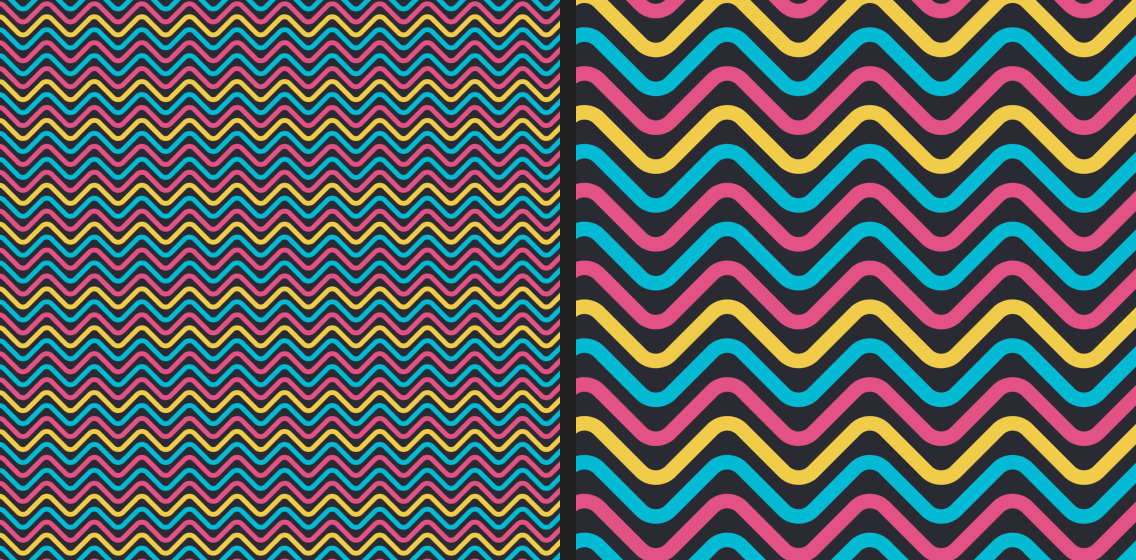
Left, the full canvas; right, a detail of the centre.
Reproduce this pattern procedurally as a WebGL 2 fragment shader.

```glsl
#version 300 es
precision highp float;

uniform vec2 u_resolution;
out vec4 fragColor;

// Layout, in canvas heights
const float WAVE_LENGTH = 0.08496;
const float CREST_X = -0.0015;       // position of one crest
const float AMPLITUDE = 0.01615;     // mid line to crest, along the stroke centre
const float LINE_SPACING = 0.02314;
const float FIRST_LINE_Y = 0.9539;   // mid height of the topmost yellow line
const float LINE_WIDTH = 0.00866;

// Colours
const vec3 CHARCOAL = vec3(0.165, 0.168, 0.196);
const vec3 CYAN = vec3(0.01, 0.73, 0.83);
const vec3 PINK = vec3(0.89, 0.32, 0.52);
const vec3 YELLOW = vec3(0.94, 0.80, 0.29);

// Signed distance to a 45 degree zigzag whose corners are circular arcs
float roundedZigzag(vec2 p) {
    float quarter = 0.25 * WAVE_LENGTH;
    float radius = (quarter - AMPLITUDE) / (sqrt(2.0) - 1.0);

    // Fold to half a wave, then turn the trough half onto the crest half
    float phase = fract(p.x / WAVE_LENGTH + 0.5) - 0.5;
    vec2 q = vec2(abs(phase) * WAVE_LENGTH - quarter, p.y);
    if (q.x > 0.0) q = -q;

    // Arc inside its 45 degree wedge, straight slope elsewhere
    vec2 fromCentre = q - vec2(-quarter, AMPLITUDE - radius);
    return fromCentre.y > fromCentre.x
        ? length(fromCentre) - radius
        : (q.x + q.y) * sqrt(0.5);
}

// Eight line cycle: a group of five and a group of three, each led by yellow
vec3 lineColour(float index) {
    float cycle = mod(index, 8.0);
    float place = cycle < 4.5 ? cycle : cycle - 5.0;
    if (place < 0.5) return YELLOW;
    return mod(place, 2.0) > 0.5 ? CYAN : PINK;
}

void main() {
    vec2 uv = gl_FragCoord.xy / u_resolution.y;
    float pixel = 1.0 / u_resolution.y;
    vec3 colour = CHARCOAL;

    // Only the three nearest lines can reach this point
    float nearest = floor((FIRST_LINE_Y - uv.y) / LINE_SPACING + 0.5);
    for (float i = -1.0; i <= 1.0; i++) {
        float index = nearest + i;
        float lineY = FIRST_LINE_Y - index * LINE_SPACING;
        float edge = abs(roundedZigzag(uv - vec2(CREST_X, lineY))) - 0.5 * LINE_WIDTH;
        float coverage = 1.0 - smoothstep(-0.75 * pixel, 0.75 * pixel, edge);
        colour = mix(colour, lineColour(index), coverage);
    }

    fragColor = vec4(colour, 1.0);
}
```
